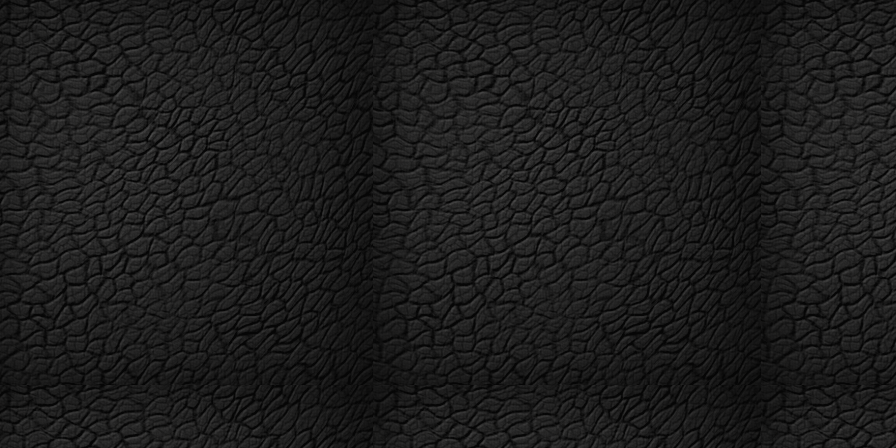
Give the GLSL for this texture, as a Shadertoy shader.

```glsl
// Black grained leather: creased square hides, repeated with softly shaded seams.

vec2 hash2(vec2 p) {
    p = vec2(dot(p, vec2(127.1, 311.7)), dot(p, vec2(269.5, 183.3)));
    return fract(sin(p) * 43758.545);
}

// Cellular noise: gap between the two nearest points, zero along cell borders
float cellGap(vec2 p) {
    vec2 cell = floor(p), local = fract(p);
    float nearest = 8.0, second = 8.0;
    for (int y = -1; y <= 1; y++)
    for (int x = -1; x <= 1; x++) {
        vec2 offset = vec2(x, y);
        float d = length(offset + 0.1 + 0.8 * hash2(cell + offset) - local);
        second = min(second, max(nearest, d));
        nearest = min(nearest, d);
    }
    return second - nearest;
}

// Layered sines, roughly -1 to 1
float waves(vec2 p) {
    return 0.5 * sin(p.x * 7.0 + 2.0 * sin(p.y * 5.0))
         + 0.3 * sin(p.y * 13.0 - p.x * 6.0 + 1.7)
         + 0.2 * sin(p.x * 23.0 + p.y * 17.0);
}

// Surface height of one hide, q in 0..1
float leatherHeight(vec2 q) {
    // Folds start flat at the left and steepen to the right
    vec2 fold = vec2(q.x + 0.5 * q.y, q.y - 0.15 * q.x - 0.5 * q.x * q.x);
    fold += 0.022 * vec2(waves(q.yx + 3.0), waves(q));
    fold += 0.004 * sin(q.yx * vec2(71.0, 83.0));

    float depth = 0.72 + 0.28 * waves(q * 1.7 + 5.0);
    float creases = smoothstep(0.0, 0.30, cellGap(fold * vec2(15.0, 26.0)));
    float wrinkles = smoothstep(0.0, 0.38, cellGap(fold * vec2(33.0, 47.0) + 9.0));
    float pores = cellGap(q * 125.0);
    return 1.0 - depth * (1.0 - creases) - 0.30 * (1.0 - wrinkles) + 0.22 * pores;
}

void mainImage(out vec4 fragColor, in vec2 fragCoord) {
    vec2 p = fragCoord / iResolution.y;
    vec2 q = fract((p - vec2(0.833, 0.14)) / 0.865);

    // Emboss: slopes facing the upper left catch the light
    float height = leatherHeight(q);
    float slope = height - leatherHeight(q + vec2(-0.0035, 0.0050));

    // Broad sheen left of centre, falling off toward the hide edges
    vec2 fromSheen = (q - vec2(0.33, 0.58)) * vec2(1.0, 1.05);
    float sheen = 0.62 + 0.58 * exp(-2.6 * dot(fromSheen, fromSheen));
    sheen *= 0.78 + 0.22 * smoothstep(0.0, 0.12, q.x) * smoothstep(1.0, 0.82, q.x);
    sheen *= 0.85 + 0.15 * smoothstep(0.0, 0.08, q.y) * smoothstep(1.0, 0.88, q.y);

    float shade = sheen * (0.060 + 0.070 * height + 0.085 * slope);
    vec3 leather = vec3(1.0, 0.995, 0.99) * clamp(shade + 0.005, 0.025, 0.30);
    fragColor = vec4(leather, 1.0);
}
```
